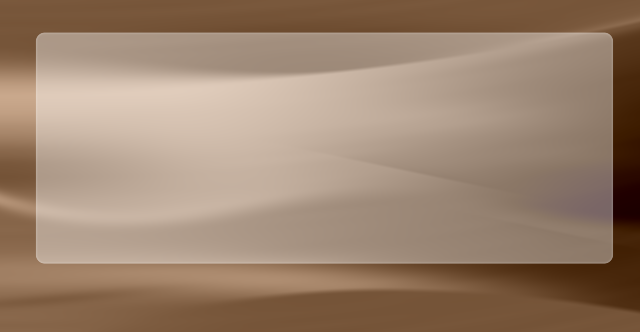
Write a Shadertoy shader that draws this background.

```glsl
// Brown satin drapery beneath a translucent, rounded white panel.
// Curved folds and soft bands build one brightness value, which is tinted
// brown; a rounded-box distance then lays the panel over the cloth.

const vec3 WARM_SHIFT = vec3(0.0, 0.13, 0.24);
const float PANEL_OPACITY = 0.4;

float hash(vec2 p) {
    return fract(sin(dot(p, vec2(127.1, 311.7))) * 43758.5453);
}

float valueNoise(vec2 p) {
    vec2 cell = floor(p), f = fract(p);
    f = f * f * (3.0 - 2.0 * f);
    float low = mix(hash(cell), hash(cell + vec2(1, 0)), f.x);
    float high = mix(hash(cell + vec2(0, 1)), hash(cell + vec2(1, 1)), f.x);
    return mix(low, high, f.y);
}

// Soft symmetric bump around zero
float band(float d, float width) {
    float k = d / width;
    return exp(-k * k);
}

// Crisp at zero, fading away on the positive side
float shade(float d, float width) {
    return smoothstep(-0.006, 0.006, d) * exp(-max(d, 0.0) / width);
}

float roundedBox(vec2 p, vec2 halfSize, float radius) {
    vec2 q = abs(p) - halfSize + radius;
    return length(max(q, 0.0)) + min(max(q.x, q.y), 0.0) - radius;
}

// Fold outlines: height as a function of horizontal position
float topFold(float x) { return 0.73 + 0.2 * pow(x, 2.2); }

float middleFold(float x) {
    return 0.384 - 0.044 * cos((x - 0.2) * 7.854) + 0.015 * exp(-x / 0.05);
}

float bottomFold(float x) {
    float d = x - 0.6;
    return 0.127 - (d < 0.0 ? 0.65 : 0.42) * d * d;
}

// Cloth above the top fold
float upperTone(vec2 uv) {
    return 0.47 - 0.11 * band(uv.x - 0.5, 0.3) * smoothstep(0.99, 0.80, uv.y);
}

// Broad glowing sheet between the top and middle folds
float sheetTone(vec2 uv, float depth) {
    float tone = mix(0.80, 0.36, smoothstep(0.25, 1.0, uv.x)) - 0.45 * max(depth, 0.0);
    tone -= 0.23 * band(uv.y - 0.49, 0.11) * (1.0 - smoothstep(0.0, 0.45, uv.x));
    tone += 0.09 * band(uv.y - 0.64, 0.06) * band(uv.x - 0.74, 0.2);
    tone += 0.05 * band(uv.y - 0.53, 0.04) * band(uv.x - 0.9, 0.15);
    // Diagonal crease
    float crease = uv.y - 0.548 + 0.40 * (uv.x - 0.48);
    float reach = band(uv.x - 0.64, 0.12);
    tone -= 0.07 * reach * shade(crease, 0.035);
    return tone + 0.03 * reach * shade(-crease, 0.04);
}

// Shadowed cloth below the middle fold, with a bright lower roll
float lowerTone(vec2 uv) {
    float x = uv.x;
    float tone = mix(0.53, 0.27, smoothstep(0.0, 1.0, x));
    float roll = uv.y - (0.175 - 0.1 * x * x);
    float glow = 0.09 + 0.18 * band(x - 0.5, 0.3);
    tone += glow * band(roll, 0.06) * (1.0 - 0.6 * smoothstep(0.8, 1.0, x));
    tone -= 0.06 * band(uv.y - 0.085 - 0.17 * x, 0.018) * band(x - 0.1, 0.16);
    float streak = uv.y - 0.342 + 0.40 * (x - 0.77);
    return tone - 0.04 * shade(-streak, 0.04) * band(x - 0.87, 0.1);
}

float clothTone(vec2 uv) {
    float x = uv.x;
    float top = uv.y - topFold(x);
    float middle = uv.y - middleFold(x);
    float bottom = uv.y - bottomFold(x);

    // Join the sheets; the top fold sharpens to the right
    float tone = mix(lowerTone(uv), sheetTone(uv, -top), smoothstep(-0.05, 0.02, middle));
    tone += 0.16 * exp(-x / 0.15) * band(middle, 0.025);
    tone += 0.03 * band(x - 0.35, 0.2) * band(middle - 0.02, 0.03);
    float softness = mix(0.13, 0.012, smoothstep(0.0, 0.55, x));
    tone = mix(tone, upperTone(uv), smoothstep(-0.2 * softness, softness, top));
    tone += 0.10 * smoothstep(0.5, 1.0, x) * band(top, 0.022);

    // Dark fold along the base
    float edge = mix(0.03, 0.01, smoothstep(0.1, 0.5, x));
    float base = 0.46 + 0.04 * band(x - 0.1, 0.2);
    tone = mix(base, tone, smoothstep(-edge, edge, bottom));

    // Faint weave stretched along the folds
    float weave = valueNoise(vec2(x * 4.0, top * 45.0)) - 0.5;
    return tone + 0.016 * weave;
}

void mainImage(out vec4 fragColor, in vec2 fragCoord) {
    vec2 uv = fragCoord / iResolution.xy;
    float aspect = iResolution.x / iResolution.y;
    float pixel = 1.0 / iResolution.y;
    vec3 color = clamp(vec3(clothTone(uv)) - WARM_SHIFT, 0.0, 1.0);

    // Translucent panel with a thin pale rim
    vec2 fromCenter = (uv - vec2(0.507, 0.554)) * vec2(aspect, 1.0);
    float panel = roundedBox(fromCenter, vec2(0.451 * aspect, 0.348), 0.027);
    float inside = 1.0 - smoothstep(-0.5 * pixel, 0.5 * pixel, panel);
    float rim = band(panel + 0.002, 0.003);
    color = mix(color, vec3(1.0), inside * (PANEL_OPACITY + 0.07 * rim));
    fragColor = vec4(color, 1.0);
}
```
